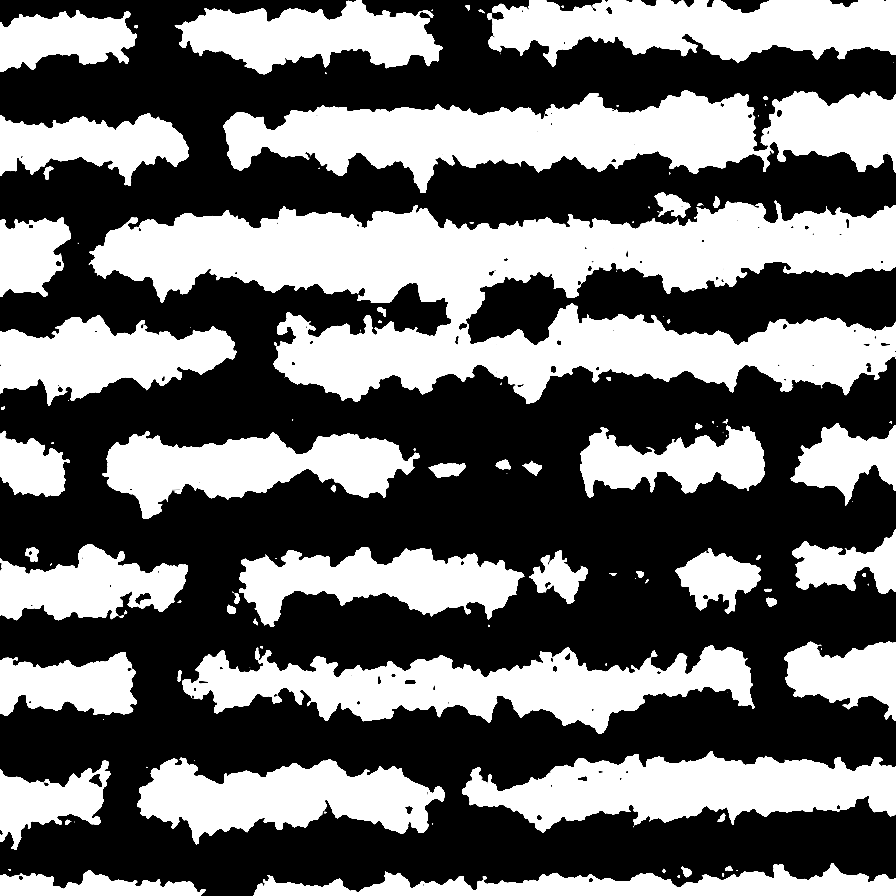
Write a Shadertoy shader that draws this pattern.

```glsl
// Rough white ink bands on black, slightly tilted, broken by rounded gaps.
// Each band is a signed distance to a strip, cut by gaps and roughened with
// fractal noise; drips, a worn patch, a flooded patch and specks age it.

float hash(vec2 p) {
    return fract(sin(dot(p, vec2(127.1, 311.7))) * 43758.5453);
}

float noise(vec2 p) {
    vec2 i = floor(p), f = fract(p);
    f = f * f * (3.0 - 2.0 * f);
    return mix(mix(hash(i), hash(i + vec2(1, 0)), f.x),
               mix(hash(i + vec2(0, 1)), hash(i + vec2(1, 1)), f.x), f.y);
}

// Fractal noise centred on zero
float roughness(vec2 p) {
    float sum = 0.0, amp = 0.5;
    for (int i = 0; i < 4; i++) {
        sum += amp * (noise(p) - 0.5);
        p = mat2(1.6, 1.2, -1.2, 1.6) * p + 17.3;
        amp *= 0.6;
    }
    return sum;
}

float smoothMax(float a, float b, float k) {
    float h = max(k - abs(a - b), 0.0) / k;
    return max(a, b) + h * h * k * 0.25;
}

// Soft elliptical patch, 1 at its centre
float patchMask(vec2 p, vec2 centre, vec2 size) {
    vec2 q = (p - centre) / size;
    return exp(-dot(q, q));
}

float inkDistance(vec2 p) {
    // Bands counted downward from the top, rising to the right
    float down = 1.0 - p.y + 0.018 * (p.x - 0.5);
    float row = floor((down - 0.033) / 0.1216 + 0.5);
    float v = down - 0.033 - row * 0.1216;
    v += 0.014 * (noise(vec2(p.x * 6.0, row * 9.7)) - 0.5);

    // Strip with uneven thickness and drips on its lower edge
    float heavy = exp(-(row - 2.4) * (row - 2.4) / 1.5);
    float halfWidth = 0.024 + 0.004 * hash(vec2(row, 4.0)) + 0.006 * heavy;
    halfWidth += 0.014 * (noise(vec2(p.x * 13.0, row * 5.3 + 2.0)) - 0.5);
    halfWidth += step(0.0, v) * 0.024 * pow(noise(vec2(p.x * 55.0, row * 7.0)), 6.0);
    float d = abs(v) - halfWidth;

    // Worn patch thins and breaks the bands
    float worn = patchMask(p, vec2(0.6, 0.41), vec2(0.25, 0.09));
    d += worn * 0.055 * smoothstep(0.25, 0.8, noise(vec2(p.x * 24.0, row * 3.7)));

    // One gap on each side of a band; outer bands break nearer the middle,
    // the heavy ones stay closed on the right
    float gapX = 0.18 + 0.1 * sin(row * 2.63);
    float gapHalf = mix(0.014, 0.03, hash(vec2(row + 3.0, 1.1)));
    d = smoothMax(d, gapHalf - abs(p.x - gapX), 0.035);
    gapX = 0.87 - 0.36 * pow(abs(row - 3.5) / 3.5, 8.0);
    gapHalf = mix(0.01, 0.026, hash(vec2(row + 3.0, 8.1))) - 0.15 * heavy * heavy;
    d = smoothMax(d, gapHalf - abs(p.x - gapX), 0.035);

    // Flooded patch bridges neighbouring bands with streaks
    float flood = patchMask(p, vec2(0.55, 0.665), vec2(0.12, 0.03));
    float streak = noise(vec2(p.x * 48.0 - p.y * 22.0, p.y * 20.0));
    d -= flood * 0.055 * smoothstep(0.35, 0.8, streak);

    // Ragged, grainy edges, then small holes gathered in patches
    d += 0.055 * roughness(p * vec2(30.0, 28.0));
    d += 0.008 * (noise(p * 170.0) - 0.5);
    float specks = noise(p * 130.0) * (0.55 + 0.5 * noise(p * 9.0)) - 0.9;
    return max(d, specks * 0.02);
}

void mainImage(out vec4 fragColor, in vec2 fragCoord) {
    vec2 p = fragCoord / iResolution.y;
    float blur = 0.15 / iResolution.y;
    float ink = 1.0 - smoothstep(-blur, blur, inkDistance(p));
    fragColor = vec4(vec3(ink), 1.0);
}
```
